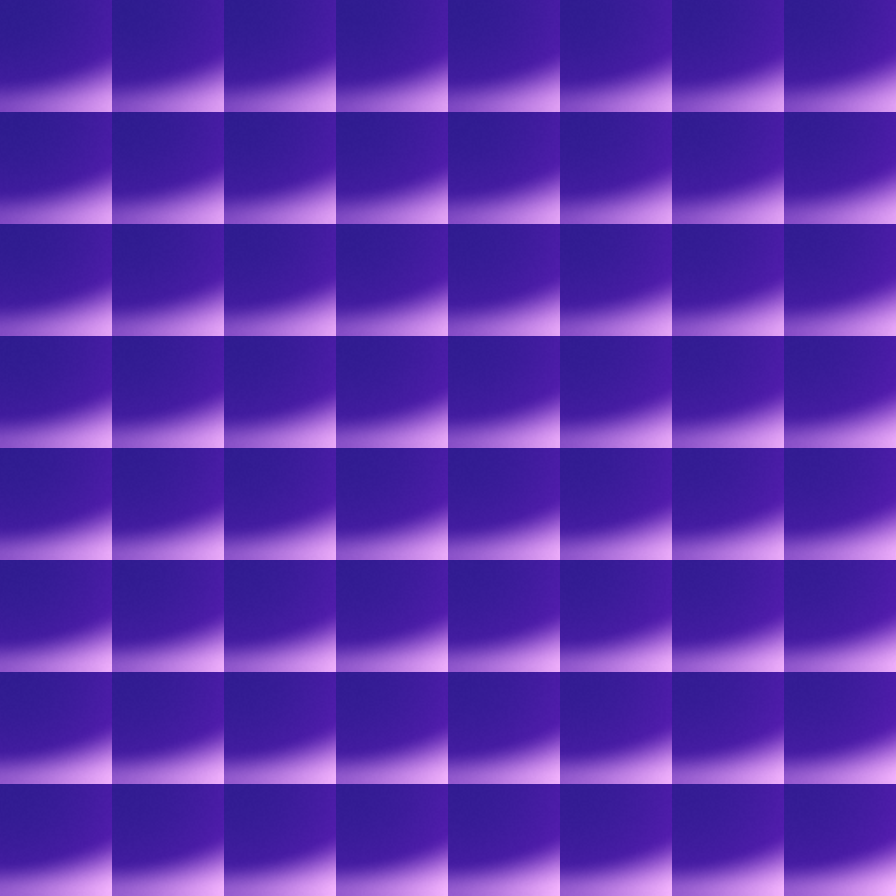
A Shadertoy shader for this pattern:

```glsl
// Eight by eight grid of indigo tiles, each lit by an orchid glow in its lower right corner.

const float TILES = 8.0;
const int SAMPLES = 3;             // antialiasing samples per axis
const float GRAIN_CELLS = 512.0;   // grain cells across the canvas
const float GRAIN_STRENGTH = 0.012;

const vec3 INDIGO = vec3(0.18, 0.11, 0.56);
const vec3 VIOLET = vec3(0.36, 0.11, 0.71);
const vec3 ORCHID = vec3(0.95, 0.70, 0.99);

// Sine-free hash in 0..1
float hash21(vec2 p) {
    vec3 p3 = fract(vec3(p.xyx) * 0.1031);
    p3 += dot(p3, p3.yzx + 33.33);
    return fract((p3.x + p3.y) * p3.z);
}

// Smoothly interpolated value noise
float valueNoise(vec2 p) {
    vec2 cell = floor(p);
    vec2 f = fract(p);
    f = f * f * (3.0 - 2.0 * f);
    float low = mix(hash21(cell), hash21(cell + vec2(1.0, 0.0)), f.x);
    float high = mix(hash21(cell + vec2(0.0, 1.0)), hash21(cell + vec2(1.0)), f.x);
    return mix(low, high, f.y);
}

// Dark body: indigo at upper left, violet toward the right and the bottom
vec3 bodyColor(vec2 tile, float drift) {
    float depth = 1.0 - tile.y;
    float amount = 0.06 + 0.55 * tile.x * tile.x + 0.75 * depth * depth + drift;
    return mix(INDIGO, VIOLET, clamp(amount, 0.0, 1.0));
}

// Glow along the lower edge, taller and brighter toward the right
float glowAmount(vec2 tile, float boost) {
    float height = mix(0.31, 0.58, tile.x * tile.x);
    float peak = mix(0.26, 0.86, pow(tile.x, 1.3)) + boost;
    return peak * (1.0 - smoothstep(0.04, height, tile.y));
}

// Tile color with a slow drift across the whole canvas
vec3 tiledColor(vec2 uv) {
    vec2 tile = fract(uv * TILES);
    float drift = 0.08 * (uv.x - uv.y);
    float boost = 0.15 * (1.0 - uv.y);
    return mix(bodyColor(tile, drift), ORCHID, clamp(glowAmount(tile, boost), 0.0, 1.0));
}

void mainImage(out vec4 fragColor, in vec2 fragCoord) {
    // Box filter softens the tile borders
    vec3 color = vec3(0.0);
    for (int j = 0; j < SAMPLES; j++) {
        for (int i = 0; i < SAMPLES; i++) {
            vec2 offset = (vec2(i, j) + 0.5) / float(SAMPLES) - 0.5;
            color += tiledColor((fragCoord + offset) / iResolution.xy);
        }
    }
    color /= float(SAMPLES * SAMPLES);

    // Faint grain
    float grain = valueNoise(fragCoord / iResolution.xy * GRAIN_CELLS) - 0.5;
    fragColor = vec4(clamp(color + GRAIN_STRENGTH * grain, 0.0, 1.0), 1.0);
}
```
